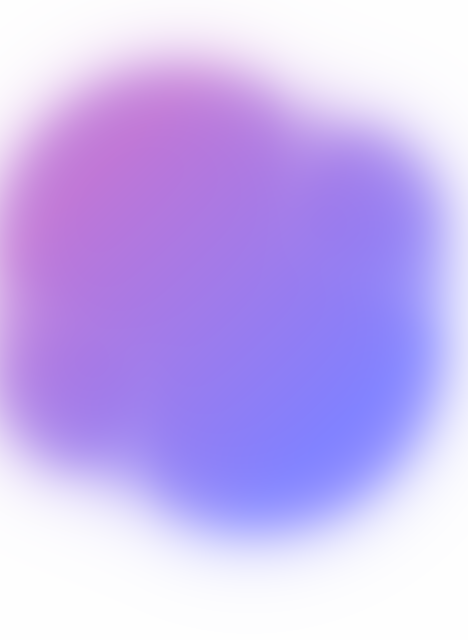
Reproduce this background procedurally as a WebGL 2 fragment shader.

```glsl
#version 300 es
precision highp float;
// A soft four-lobed blob on white, tinted diagonally from orchid to periwinkle blue.

#define CENTER vec2(-0.026, 0.033)
#define BIG_OFFSET vec2(-0.072, 0.087)
#define BIG_RADIUS 0.287
#define SMALL_OFFSET vec2(0.185, 0.107)
#define SMALL_RADIUS 0.168
#define FLATTEN 0.05
#define JOIN 0.06
#define BLUR 0.049
#define TINT_REACH 0.275

uniform vec2 u_resolution;
out vec4 fragColor;

const vec3 PAPER = vec3(0.996);
const vec3 ORCHID = vec3(0.750, 0.460, 0.838);
const vec3 PERIWINKLE = vec3(0.500, 0.502, 1.0);
const vec2 TINT_AXIS = vec2(0.692, -0.722);

float smoothUnion(float a, float b, float k) {
    float h = max(k - abs(a - b), 0.0) / k;
    return min(a, b) - 0.25 * h * h * k;
}

// Circle slightly squeezed along the tint axis
float bigLobe(vec2 p) {
    p += TINT_AXIS * dot(p, TINT_AXIS) * FLATTEN;
    return length(p) - BIG_RADIUS;
}

// Two pairs of lobes, each mirrored through the center
float blobDistance(vec2 p) {
    float d = 1.0;
    for (float side = -1.0; side < 2.0; side += 2.0) {
        d = smoothUnion(d, bigLobe(p - side * BIG_OFFSET), JOIN);
        d = smoothUnion(d, length(p - side * SMALL_OFFSET) - SMALL_RADIUS, JOIN);
    }
    return d;
}

// Logistic curve close to the profile of a Gaussian-blurred edge
float blurredCoverage(float d) {
    return 1.0 / (1.0 + exp(1.702 * d / BLUR));
}

void main() {
    vec2 p = (gl_FragCoord.xy - 0.5 * u_resolution) / u_resolution.y - CENTER;

    // Diagonal tint
    float along = clamp(0.5 + 0.5 * dot(p, TINT_AXIS) / TINT_REACH, 0.0, 1.0);
    vec3 tint = mix(ORCHID, PERIWINKLE, along);

    // Blob over paper
    float coverage = blurredCoverage(blobDistance(p));
    fragColor = vec4(mix(PAPER, tint, coverage), 1.0);
}
```
